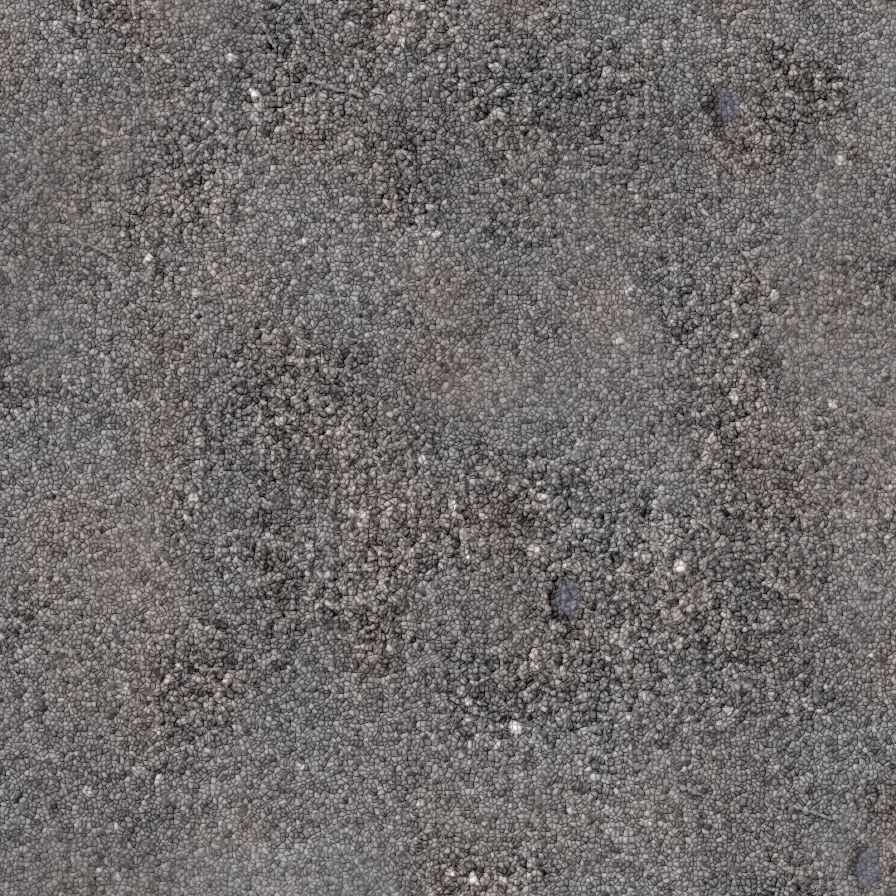
Give the GLSL for this texture, as a Shadertoy shader.

```glsl
// Dry grey soil: fine crumbs, patches of coarser grit, pale flecks, straw fibres and a few stones.

float hash(vec2 p) {
    return fract(sin(dot(p, vec2(127.1, 311.7))) * 43758.5453);
}

vec2 hash2(vec2 p) {
    return vec2(hash(p), hash(p + 37.3));
}

float noise(vec2 p) {
    vec2 cell = floor(p), f = fract(p);
    f = f * f * (3.0 - 2.0 * f);
    return mix(mix(hash(cell), hash(cell + vec2(1, 0)), f.x),
               mix(hash(cell + vec2(0, 1)), hash(cell + vec2(1, 1)), f.x), f.y);
}

float fbm(vec2 p) {
    float sum = 0.0, weight = 0.5;
    for (int i = 0; i < 5; i++) {
        sum += weight * noise(p);
        p = mat2(1.6, 1.2, -1.2, 1.6) * p + 5.7;
        weight *= 0.5;
    }
    return sum;
}

// Cellular grains: x = random tone, y = 0 in the gaps to 1 inside, z = light from the upper left
vec3 grains(vec2 p) {
    vec2 cell = floor(p), toSite = vec2(0), site = vec2(0);
    float nearest = 9.0, second = 9.0;
    for (int y = -1; y <= 1; y++)
    for (int x = -1; x <= 1; x++) {
        vec2 id = cell + vec2(x, y);
        vec2 d = id + hash2(id) - p;
        float dist = length(d);
        if (dist < nearest) {
            second = nearest;
            nearest = dist;
            toSite = d;
            site = id;
        } else second = min(second, dist);
    }
    return vec3(hash(site + 71.9), smoothstep(0.0, 0.6, second - nearest),
                dot(toSite, vec2(0.7, -0.7)));
}

float grainShade(vec3 g) {
    return 0.2 * (g.x - 0.5) + 0.21 * (g.y - 0.55) + 0.13 * g.z;
}

float segment(vec2 p, vec2 dir, float halfLength) {
    return length(p - dir * clamp(dot(p, dir), -halfLength, halfLength));
}

void mainImage(out vec4 fragColor, in vec2 fragCoord) {
    vec2 uv = fragCoord / iResolution.y;
    float px = 1.0 / iResolution.y;

    // Slightly warped coordinates make the crumbs irregular
    vec2 p = uv + 0.004 * (vec2(noise(uv * 110.0), noise(uv * 110.0 + 43.0)) - 0.5);
    vec3 fine = grains(p * 185.0);
    vec3 coarse = grains(p * 88.0 + 19.0);

    // Coarse grit gathers in patches, dusty ground between them is flatter
    float grit = smoothstep(0.42, 0.66, fbm(uv * 9.0 + 3.0));
    float dust = smoothstep(0.46, 0.66, fbm(uv * 5.0 + 21.0));
    float tone = 0.474 + grainShade(fine) * mix(1.05, 0.75, dust);
    tone += grainShade(coarse) * (0.2 + 0.65 * grit) * (1.0 - 0.5 * dust);
    tone += 0.13 * (noise(uv * 300.0) - 0.5);
    tone += 0.13 * (fbm(uv * 7.0 + 8.0) - 0.48) + 0.02 * dust - 0.015 * grit;

    // Scattered pale flecks
    float fleck = step(0.975, coarse.x) * coarse.y * step(0.45, noise(uv * 14.0));
    tone += 0.17 * fleck;

    // Straw fibres with a shadow on the lower side
    for (int i = 0; i < 16; i++) {
        vec2 seed = vec2(i, 4.7);
        float angle = -0.6 + 1.1 * (hash(seed + 9.0) - 0.5);
        vec2 dir = vec2(cos(angle), sin(angle));
        vec2 q = p - hash2(seed);
        float halfLength = mix(0.008, 0.028, hash(seed + 5.0));
        float straw = 1.0 - smoothstep(0.0005, 0.001 + px, segment(q, dir, halfLength));
        float shadow = 1.0 - smoothstep(0.0, 0.004, segment(q + vec2(0.001, 0.004), dir, halfLength));
        tone -= 0.1 * shadow;
        tone = mix(tone, 0.62 + 0.12 * (fine.x - 0.5), 0.6 * straw);
    }

    // Warm grey, with faint reddish and greenish drifts
    float warmth = fbm(uv * 12.0 + 50.0) - 0.48 + 0.4 * (coarse.x - 0.5) * grit;
    vec3 color = tone + vec3(0.005, -0.012, -0.014);
    color += vec3(0.035, -0.006, -0.03) * warmth;

    // Small bluish stones with a dark left edge
    for (int i = 0; i < 3; i++) {
        vec2 q = p - hash2(vec2(i, 63.1));
        q += 0.012 * (vec2(noise(uv * 60.0), noise(uv * 60.0 + 9.0)) - 0.5);
        float body = 1.0 - smoothstep(0.013, 0.019, length(q * vec2(1.0, 0.75)));
        float rim = 1.0 - smoothstep(0.002, 0.008, abs(length(q * vec2(1.0, 0.75)) - 0.018));
        vec3 stone = vec3(0.41, 0.41, 0.45) + 0.5 * (tone - 0.47);
        color = mix(color, stone, 0.75 * body);
        color -= 0.16 * rim * smoothstep(0.004, -0.012, q.x);
    }

    fragColor = vec4(clamp(color, 0.0, 1.0), 1.0);
}
```
